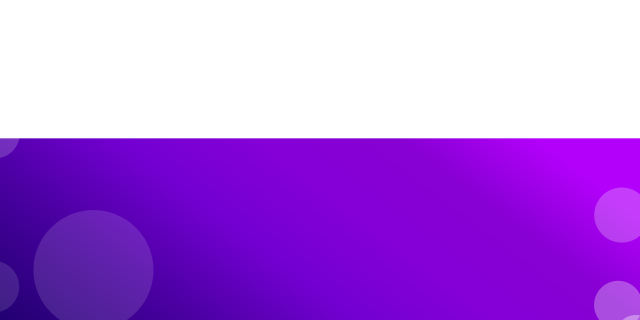
Give the GLSL for this background, as a WebGL 2 fragment shader.

```glsl
#version 300 es
precision highp float;

uniform vec2 u_resolution;
out vec4 outColor;

// Diagonal blend from deep indigo through violet to bright magenta
vec3 diagonalGradient(float t) {
    vec3 color = mix(vec3(0.13, 0.0, 0.44), vec3(0.28, 0.0, 0.62), clamp(t / 0.57, 0.0, 1.0));
    color = mix(color, vec3(0.45, 0.0, 0.82), clamp((t - 0.57) / 0.55, 0.0, 1.0));
    color = mix(color, vec3(0.52, 0.0, 0.84), clamp((t - 1.12) / 0.44, 0.0, 1.0));
    color = mix(color, vec3(0.53, 0.0, 0.83), clamp((t - 1.56) / 0.44, 0.0, 1.0));
    return mix(color, vec3(0.70, 0.0, 0.98), clamp((t - 2.0) / 0.43, 0.0, 1.0));
}

// Antialiased coverage of the region where the signed distance is negative
float coverage(float distance, float pixel) {
    return clamp(0.5 - distance / pixel, 0.0, 1.0);
}

void main() {
    float pixel = 1.0 / u_resolution.y;
    vec2 p = gl_FragCoord.xy / u_resolution * vec2(2.0, 1.0);

    vec3 color = diagonalGradient(p.x + 1.33 * p.y);

    // Translucent white discs: center, radius, opacity
    vec4 discs[6] = vec4[6](
        vec4(-0.016, 0.583, 0.078, 0.18),
        vec4(0.292, 0.156, 0.1875, 0.13),
        vec4(-0.021, 0.104, 0.081, 0.12),
        vec4(1.943, 0.328, 0.086, 0.24),
        vec4(1.932, 0.047, 0.0755, 0.30),
        vec4(1.987, -0.047, 0.0625, 0.35)
    );
    for (int i = 0; i < 6; i++) {
        float edge = length(p - discs[i].xy) - discs[i].z;
        color = mix(color, vec3(1.0), discs[i].w * coverage(edge, pixel));
    }

    // White upper band
    color = mix(color, vec3(1.0), coverage(0.5677 - p.y, pixel));
    outColor = vec4(color, 1.0);
}
```
